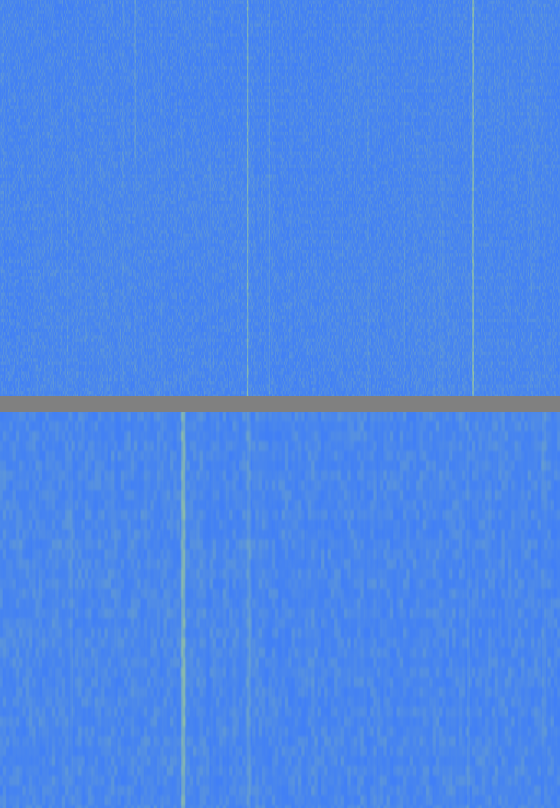
Top: the whole. Bottom: its middle third, enlarged.
Reproduce this texture procedurally as a WebGL 1 fragment shader.

```glsl
precision highp float;
// Blue waterfall of fine vertical grain, crossed by a few thin bright lines.
// Stretched cell noise, column streaks and lines add up to one level,
// which a linear ramp turns from pure blue to pale green.

uniform vec2 u_resolution;

float hash(vec2 p) {
  return fract(sin(dot(p, vec2(127.1, 311.7))) * 43758.5453);
}

// Blend of four cell values; power skews the values towards dark.
float cellNoise(vec2 p, float power) {
  vec2 cell = floor(p);
  vec2 blend = smoothstep(0.25, 0.75, fract(p));
  float a = pow(hash(cell), power);
  float b = pow(hash(cell + vec2(1.0, 0.0)), power);
  float c = pow(hash(cell + vec2(0.0, 1.0)), power);
  float d = pow(hash(cell + vec2(1.0, 1.0)), power);
  return mix(mix(a, b, blend.x), mix(c, d, blend.x), blend.y);
}

float softNoise(vec2 p) {
  vec2 cell = floor(p);
  vec2 f = fract(p);
  vec2 blend = f * f * (3.0 - 2.0 * f);
  float low = mix(hash(cell), hash(cell + vec2(1.0, 0.0)), blend.x);
  float high = mix(hash(cell + vec2(0.0, 1.0)), hash(cell + 1.0), blend.x);
  return mix(low, high, blend.y);
}

float thinLine(float x, float center) {
  return 1.0 - smoothstep(0.0006, 0.0017, abs(x - center));
}

void main() {
  vec2 uv = gl_FragCoord.xy / u_resolution;

  // Short upright grains, with longer and fainter ones among them
  float level = 0.79 * cellNoise(uv * vec2(512.0, 120.667), 2.0);
  level += 0.25 * (cellNoise(uv * vec2(512.0, 40.0) + 71.0, 1.0) - 0.5);

  // Columns and rows that differ slightly, and broad uneven patches
  float column = floor(uv.x * 512.0);
  level += 0.16 * (hash(vec2(column, 7.3)) - 0.5);
  level += 0.06 * (cellNoise(vec2(3.5, uv.y * 120.667), 1.0) - 0.5);
  level += 0.12 * (softNoise(uv * vec2(9.0, 4.0) + 19.0) - 0.5);
  level += 0.05 * (0.5 - uv.y) + 0.02;

  // Rare columns light up over parts of their height
  float rare = pow(hash(vec2(column, 51.7)), 16.0);
  level += 0.5 * rare * softNoise(vec2(column, uv.y * 9.0));

  // Steady bright lines, two strong and two faint
  float flicker = 0.8 + 0.4 * cellNoise(vec2(11.5, uv.y * 120.667), 1.0);
  float lines = 1.7 * thinLine(uv.x, 0.4424) + 2.0 * thinLine(uv.x, 0.8447);
  lines += 0.6 * thinLine(uv.x, 0.4814);
  lines += 0.75 * thinLine(uv.x, 0.2412) * (0.25 + 0.75 * smoothstep(0.57, 0.61, uv.y));
  level += lines * flicker;

  vec3 deepBlue = vec3(0.265, 0.507, 0.952);
  vec3 towardsGreen = vec3(0.11, 0.09, -0.11);
  gl_FragColor = vec4(deepBlue + towardsGreen * max(level, -0.1), 1.0);
}
```
